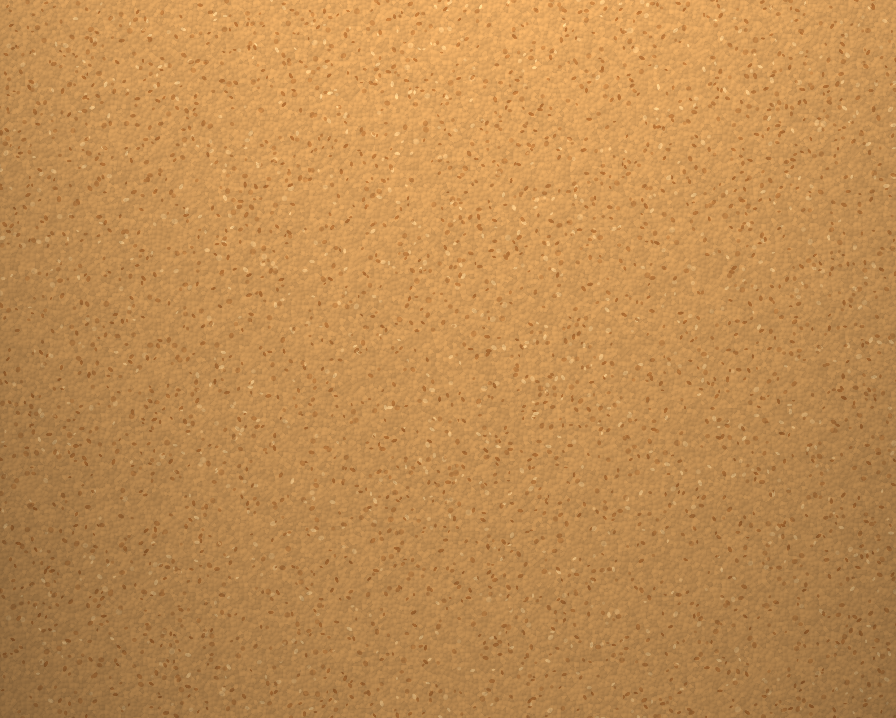
Reproduce this texture procedurally as a Shadertoy shader.

```glsl
#define GRAIN_CELLS 165.0
#define SPECK_CELLS 92.0
#define FLECK_CELLS 78.0
#define SPECK_SHARE 0.30
#define FLECK_SHARE 0.13
#define RELIEF 0.10
#define TONE_SPREAD 0.10
#define CORK vec3(1.0, 0.735, 0.432)
#define SPECK_TINT vec3(0.83, 0.71, 0.57)
#define FLECK_TINT vec3(1.14, 1.25, 1.42)

vec3 hash3(vec2 cell) {
    vec3 q = fract(cell.xyx * vec3(0.1031, 0.1030, 0.0973));
    q += dot(q, q.yxz + 33.33);
    return fract((q.xxy + q.yzz) * q.zyx);
}

// Cellular noise: distance to the nearest grain, and its random tone
vec2 grains(vec2 p) {
    vec2 base = floor(p);
    vec2 nearest = vec2(9.0, 0.0);
    for (int y = -1; y <= 1; y++)
    for (int x = -1; x <= 1; x++) {
        vec2 cell = base + vec2(x, y);
        vec3 rnd = hash3(cell);
        float d = length(cell + rnd.xy - p);
        if (d < nearest.x) nearest = vec2(d, rnd.z);
    }
    return nearest;
}

// Sparse, randomly turned ovals; returns their coverage
float chips(vec2 p, float share, float radius, float pixel) {
    vec2 base = floor(p);
    float cover = 0.0;
    for (int y = -1; y <= 1; y++)
    for (int x = -1; x <= 1; x++) {
        vec2 cell = base + vec2(x, y);
        vec3 place = hash3(cell);
        vec3 form = hash3(cell + 371.0);
        vec2 d = p - cell - place.xy;
        float angle = 6.2832 * form.x;
        vec2 axis = vec2(cos(angle), sin(angle));
        d = vec2(dot(d, axis), dot(d, vec2(-axis.y, axis.x)));
        d.y *= 1.0 + form.y;
        float size = radius * mix(0.6, 1.3, form.z);
        float oval = 1.0 - smoothstep(-0.6 * pixel, 0.6 * pixel, length(d) - size);
        cover = max(cover, oval * step(place.z, share) * mix(0.45, 1.0, form.y));
    }
    return cover;
}

void mainImage(out vec4 fragColor, in vec2 fragCoord) {
    vec2 uv = fragCoord / iResolution.xy;
    vec2 p = fragCoord / iResolution.y;
    float pixel = 1.0 / iResolution.y;

    // Lamp above the board, fading downwards and to the sides
    float side = uv.x - 0.53;
    float light = 0.915 - 0.225 * (1.0 - uv.y) - 0.52 * side * side;

    // Fine grain, embossed from the upper left
    vec2 q = p * GRAIN_CELLS;
    vec2 grain = grains(q);
    float slope = grains(q + vec2(-0.3, 0.4)).x - grain.x;
    float patches = sin(p.x * 31.0 + 2.0 * sin(p.y * 23.0))
                  * sin(p.y * 37.0 + 2.0 * sin(p.x * 19.0));
    float tone = 1.0 + RELIEF * slope + TONE_SPREAD * (grain.y - 0.5) + 0.008 * patches;
    vec3 color = CORK * light * tone;

    // Rusty specks and pale flecks
    float specks = chips(p * SPECK_CELLS + 17.0, SPECK_SHARE, 0.31, pixel * SPECK_CELLS);
    float flecks = chips(p * FLECK_CELLS + 59.0, FLECK_SHARE, 0.27, pixel * FLECK_CELLS);
    color *= mix(vec3(1.0), SPECK_TINT, specks);
    color *= mix(vec3(1.0), FLECK_TINT, flecks);

    fragColor = vec4(clamp(color, 0.0, 1.0), 1.0);
}
```
